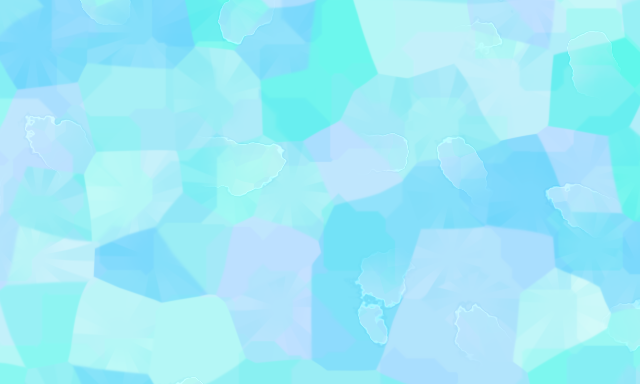
A Shadertoy shader for this background:

```glsl
// Pastel aqua mosaic of soft faceted cells, faint rays and ragged translucent flakes.

float hash(vec2 p) {
    return fract(sin(dot(p, vec2(127.1, 311.7))) * 43758.5453);
}

vec2 hash2(vec2 p) {
    return vec2(hash(p), hash(p + 37.2));
}

float noise(vec2 p) {
    vec2 i = floor(p), f = fract(p);
    f = f * f * (3.0 - 2.0 * f);
    return mix(mix(hash(i), hash(i + vec2(1, 0)), f.x),
               mix(hash(i + vec2(0, 1)), hash(i + vec2(1, 1)), f.x), f.y);
}

float fbm(vec2 p) {
    float sum = 0.0, amp = 0.5;
    for (int i = 0; i < 5; i++) {
        sum += amp * noise(p);
        p = p * 2.03 + 17.1;
        amp *= 0.5;
    }
    return sum;
}

// Picks a tint by its share of the area, then widens it around the mean
vec3 paletteColor(float t, float contrast) {
    const vec3 mean = vec3(0.59, 0.93, 0.96);
    vec3 c = vec3(0.60, 0.93, 0.96);
    c = t > 0.25 ? vec3(0.55, 0.96, 0.95) : c;
    c = t > 0.46 ? vec3(0.51, 0.87, 0.98) : c;
    c = t > 0.64 ? vec3(0.73, 0.96, 0.97) : c;
    c = t > 0.76 ? vec3(0.70, 0.89, 0.99) : c;
    c = t > 0.89 ? vec3(0.43, 0.96, 0.93) : c;
    return mean + contrast * (c - mean);
}

// Soft-edged angular wedges around a cell centre, from -0.5 to 0.5
float rays(vec2 d, float count, float seed) {
    float a = (atan(d.y, d.x) / 6.28318 + 0.5) * count;
    float i = floor(a);
    float here = hash(vec2(mod(i, count), seed));
    float next = hash(vec2(mod(i + 1.0, count), seed));
    float wedge = mix(here, next, smoothstep(0.8, 1.0, fract(a)));
    return (wedge - 0.5) * smoothstep(0.1, 0.5, length(d));
}

// Blended Voronoi cells; squareness 0 is round distance, 1 is box distance
vec3 cells(vec2 p, float squareness, float contrast, float rayGain) {
    const float sharpness = 75.0;
    vec2 base = floor(p);
    vec3 sum = vec3(0.0);
    float total = 0.0;
    for (int y = -1; y <= 1; y++)
    for (int x = -1; x <= 1; x++) {
        vec2 id = base + vec2(x, y);
        vec2 d = p - id - 0.1 - 0.8 * hash2(id);
        float box = max(abs(d.x), abs(d.y));
        float w = exp(-sharpness * mix(dot(d, d), box * box, squareness));
        vec3 c = paletteColor(hash(id + 71.7), contrast);
        float gain = rayGain * step(0.45, hash(id + 9.4));
        c += gain * vec3(1.0, 0.2, 0.1) * rays(d, 18.0, hash(id + 5.3) * 50.0);
        sum += w * c;
        total += w;
    }
    return sum / max(total, 1e-36);
}

// Lays torn pale flakes with a bright rim and a thin outer shade over a colour
vec3 addFlakes(vec3 color, vec3 facets, vec2 p, float spacing) {
    vec2 base = floor(p / spacing);
    for (int y = -1; y <= 1; y++)
    for (int x = -1; x <= 1; x++) {
        vec2 id = base + vec2(x, y);
        if (hash(id + 3.1) > 0.62) continue;
        vec2 d = p - (id + 0.2 + 0.6 * hash2(id + 8.8)) * spacing;
        float angle = 6.28318 * hash(id + 21.0);
        float ca = cos(angle), sa = sin(angle);
        vec2 q = vec2(ca * d.x + sa * d.y, ca * d.y - sa * d.x);
        float tear = fbm(p * 9.0 + hash2(id) * 40.0) - 0.5;
        float radius = mix(0.06, 0.12, hash(id + 14.0));
        float dist = length(q * vec2(1.0, 1.6)) - radius + 0.22 * tear;
        float fade = smoothstep(-0.10, 0.07, q.x + 0.1 * tear);
        float fill = 1.0 - smoothstep(-0.003, 0.003, dist);
        float rim = exp(-pow(dist / 0.003, 2.0));
        float shade = exp(-pow((dist - 0.006) / 0.004, 2.0));
        vec3 tint = mix(vec3(0.80, 0.98, 0.95), vec3(0.76, 0.90, 1.0),
                        smoothstep(0.4, 0.6, hash(id + 30.0)));
        color = mix(color, mix(tint, facets, 0.3), 0.7 * fill * fade);
        color += fade * (0.07 * rim - 0.04 * shade * vec3(1.0, 0.5, 0.2));
    }
    return color;
}

void mainImage(out vec4 fragColor, in vec2 fragCoord) {
    vec2 p = fragCoord / iResolution.y;

    // Gentle bend of the straight cell borders
    vec2 bend = vec2(noise(p * 5.0), noise(p * 5.0 + 31.0)) - 0.5;
    vec2 bent = p + 0.035 * bend;

    // Large facets under a translucent layer of boxy ones
    vec3 large = cells(bent * 5.2 + 3.7, 0.15, 1.35, 0.13);
    vec3 boxy = cells(p * 6.5 + 40.3, 1.0, 1.3, 0.0);
    vec3 color = mix(large, boxy, 0.3);

    // Ragged flakes with fine facets inside
    vec3 facets = cells(bent * 15.0 + 11.0, 0.3, 1.2, 0.0);
    color = addFlakes(color, facets, p, 0.36);

    fragColor = vec4(clamp(color, 0.0, 1.0), 1.0);
}
```
